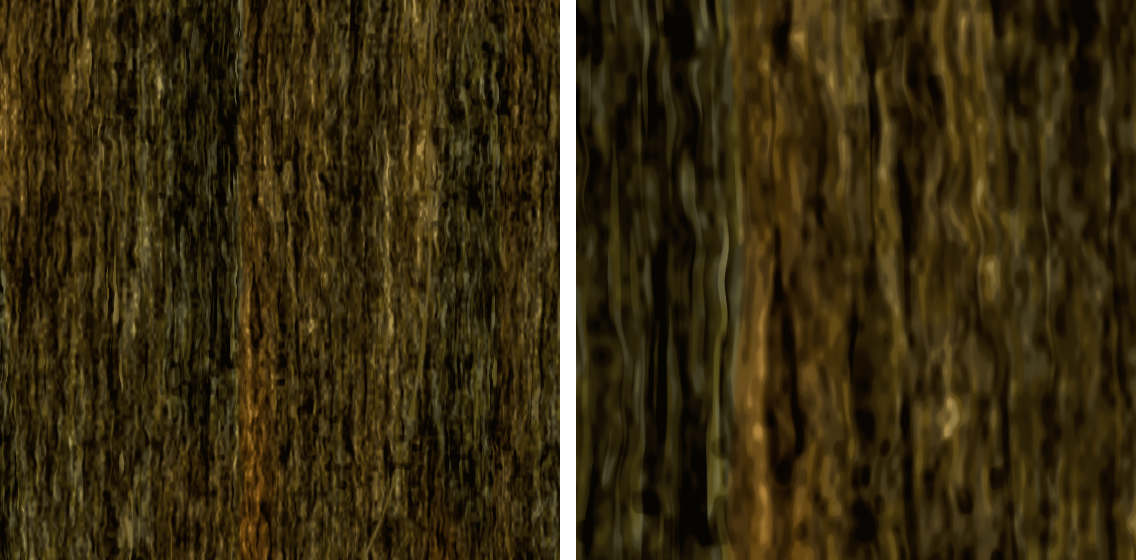
Left: the whole. Right: its middle third, enlarged.
Give the GLSL for this texture, as a Shadertoy shader.

```glsl
const vec3 BLACK  = vec3(0.03, 0.02, 0.008);
const vec3 SHADOW = vec3(0.09, 0.055, 0.012);
const vec3 BROWN  = vec3(0.17, 0.13, 0.03);
const vec3 OLIVE  = vec3(0.24, 0.19, 0.05);
const vec3 GOLD   = vec3(0.35, 0.29, 0.10);
const vec3 CREAM  = vec3(0.54, 0.49, 0.34);
const vec3 GREEN_TINT = vec3(0.96, 1.03, 1.0);
const vec3 AMBER_TINT = vec3(1.18, 0.92, 0.50);
const vec3 DUSTY_TINT = vec3(1.38, 1.20, 0.76);

// Dark strips, one component per strip
const vec3 STRIP_X     = vec3(-0.02, 0.365, 0.84);
const vec3 STRIP_Y     = vec3(0.15, 0.68, 0.50);
const vec3 STRIP_WIDTH = vec3(0.03, 0.06, 0.05);
const vec3 STRIP_LEAN  = vec3(0.07, 0.0, -0.03);
const vec3 STRIP_AMBER = vec3(0.05, 0.60, 0.15);
const float STRIP_DEPTH = 0.20;

const int   VEIN_COUNT = 4;
const float VEIN_START = 0.255;
const float VEIN_STEP  = 0.172;
const float VEIN_WIDTH = 0.0040;
const float VEIN_TONE  = 0.90;
const float NEEDLE_TONE = 1.05;
const float BASE_TONE  = 0.46;

float hash(vec2 p) {
    vec3 q = fract(vec3(p.xyx) * 0.1031);
    q += dot(q, q.yzx + 33.33);
    return fract((q.x + q.y) * q.z);
}

float noise(vec2 p) {
    vec2 cell = floor(p), f = fract(p);
    f = f * f * (3.0 - 2.0 * f);
    return mix(mix(hash(cell), hash(cell + vec2(1, 0)), f.x),
               mix(hash(cell + vec2(0, 1)), hash(cell + vec2(1, 1)), f.x), f.y);
}

float signedNoise(vec2 p) { return noise(p) - 0.5; }

float bell(float x, float width) { return exp(-x * x / (width * width)); }

// Thin lines where the noise crosses its middle value
float threads(vec2 p, float width) {
    return smoothstep(width, 0.2 * width, abs(signedNoise(p)));
}

vec3 woodRamp(float t) {
    vec3 c = mix(BLACK, SHADOW, smoothstep(-0.1, 0.12, t));
    c = mix(c, BROWN, smoothstep(0.12, 0.36, t));
    c = mix(c, OLIVE, smoothstep(0.36, 0.60, t));
    c = mix(c, GOLD, smoothstep(0.60, 0.85, t));
    return mix(c, CREAM, smoothstep(0.88, 1.2, t));
}

// Long fibres and short grains, cut by furrows and lit by pale threads
float fibres(vec2 p) {
    float tone = 0.20 * signedNoise(p * vec2(14.0, 1.5));
    tone += 0.32 * signedNoise(p * vec2(60.0, 3.0) + 17.0);
    tone += 0.55 * signedNoise(p * vec2(135.0, 7.0) + 31.0);
    tone += 0.60 * signedNoise(p * vec2(190.0, 34.0) + 53.0);
    tone += 0.45 * signedNoise(p * vec2(230.0, 110.0) + 71.0);
    float broken = smoothstep(0.25, 0.65, noise(p * vec2(70.0, 22.0) + 11.0));
    tone -= 0.32 * broken * threads(p * vec2(62.0, 7.0) + 43.0, 0.13);
    return tone + 0.22 * (1.0 - broken) * threads(p * vec2(48.0, 4.0) + 67.0, 0.10);
}

void mainImage(out vec4 fragColor, in vec2 fragCoord) {
    vec2 uv = fragCoord / iResolution.xy;

    // Wavering grain direction
    vec2 p = uv;
    p.x += 0.030 * signedNoise(uv * vec2(3.0, 2.5) + 5.0);
    p.x += 0.006 * signedNoise(uv * vec2(14.0, 9.0) + 9.0);
    p.x += 0.005 * signedNoise(uv * vec2(50.0, 42.0) + 13.0);
    float tone = BASE_TONE + fibres(p);
    float amber = 0.7 * noise(p * vec2(9.0, 1.3) + 41.0) - 0.12;
    float splinters = 0.0;

    // Dark strips with a sharp, splintered right edge and amber beside it
    float ragged = 0.012 * signedNoise(uv * vec2(2.0, 14.0) + 3.0);
    for (int i = 0; i < 3; i++) {
        float x = uv.x + ragged - STRIP_X[i] - STRIP_LEAN[i] * (0.5 - uv.y);
        float w = STRIP_WIDTH[i];
        float reach = smoothstep(0.52, 0.32, abs(uv.y - STRIP_Y[i]));
        float inside = smoothstep(-1.6 * w, -0.3 * w, x) * smoothstep(w + 0.006, w - 0.006, x);
        float beside = smoothstep(w, w + 0.008, x) * smoothstep(w + 0.10, w + 0.02, x);
        tone += 0.14 * beside * STRIP_AMBER[i] - STRIP_DEPTH * inside * reach;
        amber += STRIP_AMBER[i] * beside - 0.9 * inside * reach;
        splinters += reach * (0.6 * bell(x - w, 0.010) + 0.4 * inside);
    }

    // Slanted track of yellow splinters and a rusty patch low on the right
    float track = uv.x + ragged - 0.16 - 0.08 * (1.0 - uv.y);
    splinters += bell(track, 0.018) * smoothstep(0.25, 0.55, noise(vec2(uv.y * 6.0, 2.0)));
    amber += 0.8 * bell(uv.x - 0.79, 0.04) * smoothstep(0.27, 0.1, uv.y);
    float needle = smoothstep(0.58, 0.80, noise(p * vec2(230.0, 18.0) + 87.0));
    tone = mix(tone, NEEDLE_TONE, needle * min(splinters, 0.9));

    // Long pale veins; the last one is strongest and bends at its foot
    for (int i = 0; i < VEIN_COUNT; i++) {
        float fi = float(i);
        float strong = step(float(VEIN_COUNT) - 1.5, fi);
        float x = VEIN_START + VEIN_STEP * fi - 0.12 * strong * pow(1.0 - uv.y, 4.0);
        x += 0.016 * signedNoise(vec2(uv.y * 4.0, fi * 7.0 + 0.5));
        x += 0.003 * signedNoise(vec2(uv.y * 18.0, fi * 5.0 + 0.5));
        float fade = smoothstep(0.15, 0.55, noise(vec2(uv.y * 5.0, fi * 11.0 + 3.0)));
        float line = bell(uv.x - x, VEIN_WIDTH) * mix(0.35 * fade, 0.6 + 0.3 * fade, strong);
        tone += 0.06 * bell(uv.x - x, 0.016);
        tone = mix(tone, VEIN_TONE, line);
        amber -= 0.15 * bell(uv.x - x, 0.02);
    }

    // Small dark pits in scattered rough patches
    float rough = smoothstep(0.45, 0.75, noise(uv * vec2(9.0, 6.0) + 61.0));
    tone -= 0.35 * rough * smoothstep(0.60, 0.85, noise(p * vec2(100.0, 60.0) + 23.0));

    // Colour: tone ramp, dusty grey fibres, then the green to amber drift
    vec3 color = woodRamp(tone);
    amber = clamp(amber, 0.0, 1.0);
    float dusty = smoothstep(0.38, 0.60, noise(p * vec2(170.0, 26.0) + 97.0));
    dusty *= (1.0 - 0.7 * amber) * smoothstep(0.32, 0.58, tone);
    color = mix(color, dot(color, vec3(0.3, 0.6, 0.1)) * DUSTY_TINT, 0.95 * dusty);
    color *= mix(GREEN_TINT, AMBER_TINT, amber);
    fragColor = vec4(color, 1.0);
}
```
